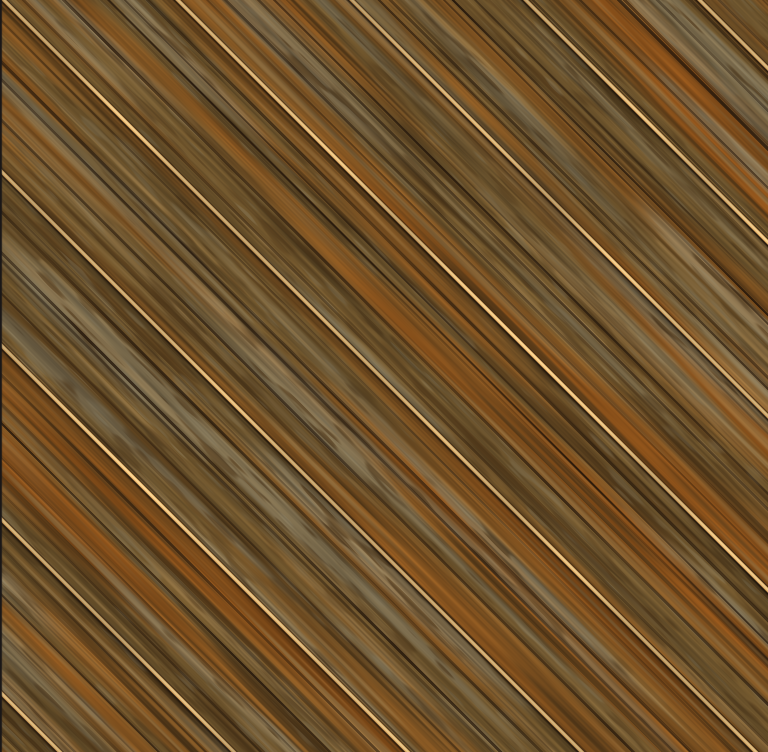
Reproduce this texture procedurally as a Shadertoy shader.

```glsl
const float PERIOD = 0.2265;      // plank spacing along x, in canvas widths
const float OFFSET = 0.005;       // shift of the plank pattern
const float RIDGE = 0.015;        // half width of the bright ridge, in planks
const float SHADOW = 0.035;       // reach of the shadow next to the ridge
const float EDGE = 0.0025;        // dark strip at the left border
const int GROOVES = 6;            // thin dark lines in each plank
const float GRAIN = 0.30;         // contrast of the fine grain

const vec3 BROWN  = vec3(0.50, 0.325, 0.13);
const vec3 RUST   = vec3(0.53, 0.30, 0.09);
const vec3 OLIVE  = vec3(0.41, 0.315, 0.165);
const vec3 PALE   = vec3(0.55, 0.44, 0.27);
const vec3 GREY   = vec3(0.50, 0.46, 0.36);
const vec3 UMBER  = vec3(0.29, 0.20, 0.09);
const vec3 DARK   = vec3(0.13, 0.08, 0.04);
const vec3 GOLD   = vec3(0.93, 0.70, 0.40);
const vec3 GLINT  = vec3(1.00, 0.86, 0.60);
const vec3 BORDER = vec3(0.10, 0.09, 0.09);

float hash(vec2 p) {
    vec3 q = fract(p.xyx * 0.1031);
    q += dot(q, q.yzx + 33.33);
    return fract((q.x + q.y) * q.z);
}

float noise(vec2 p) {
    vec2 i = floor(p), f = fract(p);
    f = f * f * (3.0 - 2.0 * f);
    return mix(mix(hash(i), hash(i + vec2(1, 0)), f.x),
               mix(hash(i + vec2(0, 1)), hash(i + vec2(1, 1)), f.x), f.y);
}

// Wood fibres: two octaves of noise stretched along the plank
float fibres(vec2 p, vec2 scale) {
    return 0.6 * noise(p * scale) + 0.4 * noise(p * scale * vec2(2.1, 1.7) + 19.7);
}

vec3 woodColour(vec2 p) {
    float tint = fibres(p, vec2(5.0, 1.1));
    float streak = fibres(p + 31.0, vec2(17.0, 1.6));
    float weather = fibres(p + 57.0, vec2(6.0, 1.3));
    float flecks = fibres(p + 83.0, vec2(24.0, 13.0));
    float grain = fibres(p + 109.0, vec2(38.0, 4.0));

    float olive = smoothstep(0.60, 0.36, tint);
    vec3 c = mix(BROWN, OLIVE, olive);
    c = mix(c, RUST, 0.8 * smoothstep(0.58, 0.78, tint));
    c = mix(c, PALE, 0.65 * smoothstep(0.55, 0.80, streak));
    c = mix(c, UMBER, 0.75 * smoothstep(0.42, 0.20, streak));

    // Greyed bands and short worn flecks
    float worn = smoothstep(0.58, 0.80, weather);
    c = mix(c, GREY, 0.65 * worn);
    float wornArea = max(olive * 0.7, worn);
    c = mix(c, UMBER, 0.6 * wornArea * smoothstep(0.45, 0.22, flecks));
    c = mix(c, GREY, 0.5 * wornArea * smoothstep(0.62, 0.82, flecks));
    return c * (1.0 + GRAIN * (grain - 0.5) * 1.6);
}

// Darkness of the thin lines; the first is the strong one near the middle
float grooves(float across, float along, float id, float pixel) {
    float dark = 0.0;
    for (int i = 0; i < GROOVES; i++) {
        vec2 seed = vec2(id + 40.0, float(i) * 7.0 + 3.0);
        float r = hash(seed);
        float centre = i == 0 ? mix(0.52, 0.64, r)
                              : (float(i) - 0.5 + 0.8 * (r - 0.5)) / float(GROOVES - 1);
        float width = mix(0.006, 0.013, hash(seed + 11.0));
        float strength = i == 0 ? 0.9 : mix(0.25, 0.8, hash(seed + 23.0));
        strength *= mix(0.45, 1.0, noise(vec2(along * 5.0, r * 90.0)));
        float d = abs(across - centre);
        dark = max(dark, strength * (1.0 - smoothstep(width - pixel, width + pixel, d)));
    }
    return dark;
}

void mainImage(out vec4 fragColor, in vec2 fragCoord) {
    vec2 uv = fragCoord / iResolution.x;
    float height = iResolution.y / iResolution.x;
    float pixel = 1.0 / (iResolution.x * PERIOD);

    // Diagonal plank coordinates
    float u = (uv.x + uv.y - height - OFFSET) / PERIOD;
    float along = uv.x - uv.y;
    float id = floor(u);
    float across = u - id;

    vec3 c = woodColour(vec2(across, along + 3.0) + vec2(13.0, 29.0) * (id + 20.0));
    c = mix(c, DARK, grooves(across, along, id, 0.7 * pixel));

    // Raised seam: wide shadow below, narrow one above, bright ridge between
    float seam = u - floor(u + 0.5);
    float reach = seam < 0.0 ? SHADOW : 0.7 * SHADOW;
    float shade = 1.0 - smoothstep(0.5 * reach, reach + pixel, abs(seam));
    c = mix(c, DARK, 0.85 * shade);
    c *= 1.0 - 0.25 * smoothstep(0.12, 0.0, -seam) * step(seam, 0.0);
    float ridge = 1.0 - smoothstep(RIDGE - pixel, RIDGE + pixel, abs(seam));
    float glint = 1.0 - smoothstep(0.0, RIDGE, abs(seam - 0.002));
    float wear = mix(0.75, 1.0, noise(vec2(along * 6.0, floor(u + 0.5) * 5.0 + 50.0)));
    c = mix(c, mix(GOLD, GLINT, glint) * wear, ridge);

    // Dark strip on the left border
    float rim = 1.0 / iResolution.x;
    c = mix(BORDER, c, smoothstep(EDGE - rim, EDGE + rim, uv.x));
    fragColor = vec4(clamp(c, 0.0, 1.0), 1.0);
}
```
